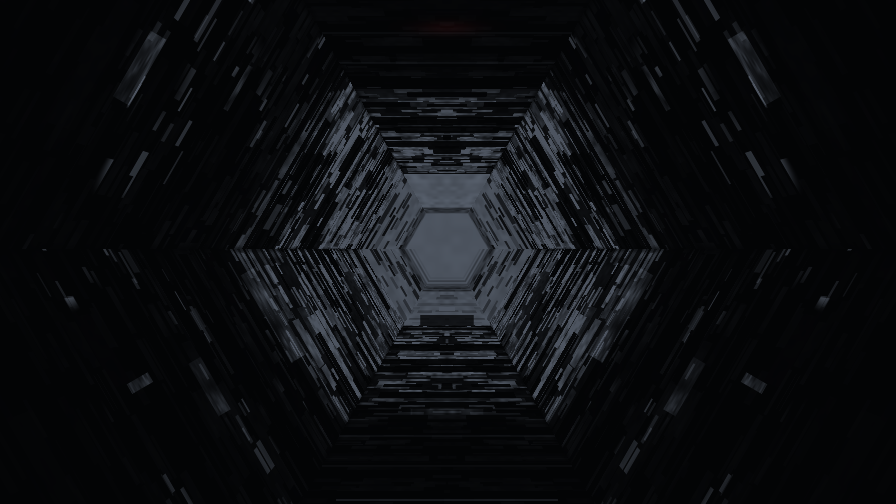
A Shadertoy shader for this background:

```glsl
const vec3 STEEL = vec3(0.318, 0.348, 0.394);
const vec3 NIGHT = vec3(0.011, 0.014, 0.019);
const vec3 EMBER = vec3(0.060, 0.008, 0.008);

float hash(vec2 p) {
    vec3 q = fract(p.xyx * 0.1031);
    q += dot(q, q.yzx + 33.33);
    return fract((q.x + q.y) * q.z);
}
float noise(vec2 p) {
    vec2 i = floor(p), f = fract(p);
    f = f * f * (3.0 - 2.0 * f);
    return mix(mix(hash(i), hash(i + vec2(1, 0)), f.x),
               mix(hash(i + vec2(0, 1)), hash(i + vec2(1, 1)), f.x), f.y);
}
float band(float x, float low, float high, float soft) {
    return smoothstep(low - soft, low + soft, x) * (1.0 - smoothstep(high - soft, high + soft, x));
}
float panel(vec2 q, vec2 centre, vec2 halfSize, float soft) {
    vec2 e = abs(q - centre) - halfSize;
    return 1.0 - smoothstep(-soft, soft, max(e.x, e.y));
}

// Random bars laid along a wall: q.x runs along it, q.y into the depth
float slabs(vec2 q, vec2 grid, float seed, float fill, float soft) {
    vec2 g = q * grid;
    float row = floor(g.y);
    g.x += 7.0 * hash(vec2(row + 90.0, seed));
    vec2 id = vec2(floor(g.x) + 40.0, row + 90.0) + seed * 17.0;
    vec2 f = fract(g);
    float span = mix(0.4, 0.98, hash(id + 3.7));
    float thick = mix(0.25, 0.9, hash(id + 8.1));
    float mask = band(f.x, 0.02, span, soft * grid.x) * band(f.y, 0.08, thick, soft * grid.y);
    return mask * step(1.0 - fill, hash(id)) * mix(0.25, 1.0, hash(id + 5.3));
}

// Streaked walls, dimming away from the core
float wallLight(vec2 q, float d, float side, float seed, float soft) {
    float light = 0.08 + 0.28 * side * (1.0 - smoothstep(0.15, 0.21, d));
    for (int i = 0; i < 6; i++) {
        float k = float(i);
        float s = slabs(q, vec2(1.1 + 0.8 * k, 8.0 + 7.0 * k), seed + k, 0.38, soft);
        light = max(light, s * (0.7 + 0.09 * k));
    }
    float grooves = slabs(q, vec2(0.7, 15.0), seed + 9.0, 0.45, soft);
    grooves = max(grooves, slabs(q, vec2(1.5, 34.0), seed + 12.0, 0.4, soft));
    light *= 1.0 - 0.95 * smoothstep(0.0, 0.25, grooves);
    light *= 0.4 + 0.65 * noise(q * vec2(10.0, 14.0) + seed) + 0.65 * noise(q * vec2(30.0, 80.0));
    float reach = d * mix(1.0, 0.86, side);
    float falloff = 1.65 * exp(-4.2 * max(reach - 0.15, 0.0));
    falloff *= 1.0 - 0.88 * smoothstep(0.26, 0.36, reach);
    return light * falloff * mix(0.9, 1.1, side);
}

// Sparse bright slivers on the outer frames
float glints(vec2 q, float d, float seed, float soft) {
    float light = 0.0;
    for (int i = 0; i < 3; i++) {
        float k = float(i);
        light += slabs(q, vec2(4.0 + 3.0 * k, 24.0 + 16.0 * k), seed + 40.0 + k, 0.12, soft);
    }
    float cluster = smoothstep(0.45, 0.75, noise(q * vec2(4.0, 9.0) + seed * 2.0));
    return light * cluster * 0.6 * band(d, 0.29, 0.72, 0.05);
}

// Pale chamber at the far end, with a smaller hexagon inside
float coreLight(vec2 p, vec2 q, float d, float side, float seed, float soft, float px) {
    float lower = step(p.y, 0.0);
    float cuts = slabs(q, vec2(1.5, 8.0), seed + 21.0, 0.5, soft);
    cuts = max(cuts, slabs(q, vec2(2.4, 17.0), seed + 25.0, 0.45, soft));
    float chamber = mix(0.98, 0.88, max(side, lower));
    chamber *= 1.0 - 0.95 * cuts * max(side, 0.4 * lower);
    chamber *= 0.88 + 0.2 * noise(q * vec2(9.0, 18.0) + seed);
    chamber *= 1.0 - 0.78 * panel(p, vec2(0.0, -0.148), vec2(0.053, 0.018), px);
    chamber = max(chamber, 0.95 * panel(p, vec2(0.0, -0.118), vec2(0.017, 0.004), px));
    float treads = 0.5 + 0.5 * cos(d * 900.0);
    float inner = 0.97 - 0.3 * treads * lower * band(d, 0.058, 0.074, 0.005);
    inner -= 0.06 * noise(p * 55.0);
    float rim = band(d, 0.072, 0.083, 2.0 * px);
    float light = mix(inner, chamber, smoothstep(0.072, 0.078, d));
    return light * (1.0 - rim * (0.2 + 0.45 * noise(q * vec2(7.0, 30.0) + seed)));
}

// Larger dim plates on the slanted walls
float plates(vec2 q, float upper, float px) {
    float high = 0.46 * panel(q, vec2(0.007, 0.708), vec2(0.075, 0.018), px);
    high += 0.42 * panel(q, vec2(0.07, 0.519), vec2(0.05, 0.005), px);
    float low = 0.46 * panel(q, vec2(-0.06, 0.363), vec2(0.10, 0.017), px);
    low += 0.42 * panel(q, vec2(0.0, 0.544), vec2(0.06, 0.014), px);
    low += 0.45 * panel(q, vec2(-0.075, 0.66), vec2(0.011, 0.024), px);
    float wear = noise(q * vec2(28.0, 90.0)) * (0.4 + 1.0 * noise(q * vec2(60.0, 330.0)));
    return mix(low, high, upper) * (0.12 + wear);
}

void mainImage(out vec4 fragColor, in vec2 fragCoord) {
    float px = 0.55 / iResolution.y;
    vec2 p = (fragCoord - 0.5 * iResolution.xy) / iResolution.y - vec2(-0.002, 0.005);
    // Mirrored hexagon coordinates
    vec2 m = abs(p);
    float slant = dot(m, vec2(0.866, 0.5));
    float side = step(m.y, slant);
    float d = max(max(m.y, slant), 0.001);
    float along = mix(m.x, dot(m, vec2(-0.5, 0.866)), side);
    float upper = step(0.0, p.y);
    float seed = 3.0 + 31.0 * side + 67.0 * upper;
    vec2 q = vec2(along / d, log(d));
    float soft = px / d;
    float wall = wallLight(q, d, side, seed, soft) * (1.0 - 0.5 * smoothstep(0.545, 0.577, abs(q.x)));
    wall += side * (plates(vec2(along, d), upper, px) + glints(q, d, seed, soft));
    // Thin rims of the outer frames
    wall += 0.10 * (1.0 - side) * (band(d, 0.368, 0.372, px) + band(d, 0.428, 0.431, px));
    wall += 0.25 * panel(p, vec2(0.0, -0.497), vec2(0.22, 0.002), px);
    wall += 0.4 * panel(p, vec2(0.0, -0.322), vec2(0.072, 0.006), px) * noise(p * 90.0);
    float core = coreLight(p, q, d, side, seed, soft, px);
    float edge = mix(0.150, 0.146, side);
    float light = mix(core, min(wall, 0.95), smoothstep(edge - px, edge + px, d));
    vec2 ember = (p - vec2(0.0, 0.44)) / vec2(0.06, 0.014);
    fragColor = vec4(mix(NIGHT, STEEL, light) + EMBER * exp(-dot(ember, ember)), 1.0);
}
```
